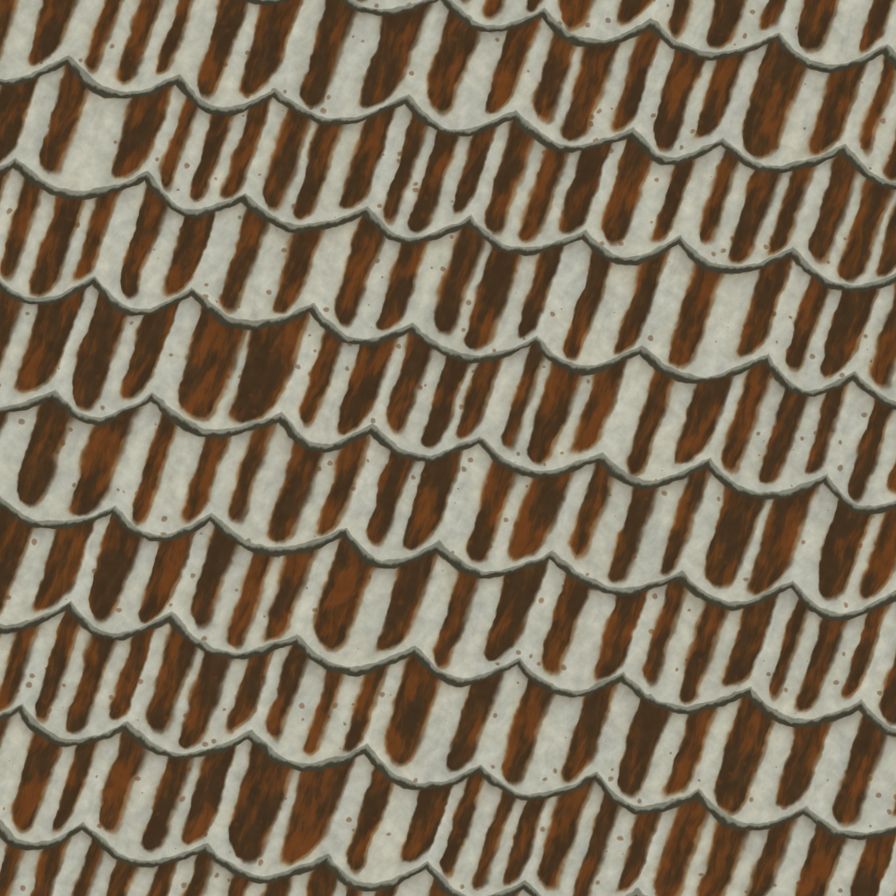
This pattern is drawn by a three.js fragment shader. Its source:

```glsl
// Painted roof of scalloped tiles: tilted rows of leaning cups, each with two or three grooves.
// Rows and columns come from a sheared grid with jittered cusps; grooves are capsules
// with crisp sides and rounded feet, worn by layered sines and cellular flecks.
varying vec2 vUv;

const float PI = 3.14159265;
const float ROWS = 8.2;
const float COLS = 7.75;
const float TILT = 0.117;         // fall of the rows toward the right
const float LEAN = 0.33;          // lean of the grooves
const float ROW_SHIFT = 0.08;     // extra leftward step of the cusps per row
const vec2 START = vec2(0.19, 0.55);
const float CUSP_JITTER = 0.26;
const float RISE_JITTER = 0.1;
const float SCALLOP_DEPTH = 0.24;
const float LIP_WIDTH = 0.036;    // half width, in rows
const float GROOVE_MIN = 0.18;    // half widths, as parts of the groove pitch
const float GROOVE_MAX = 0.36;
const float THREE_GROOVES = 0.5;  // share of tiles with a third groove
const float EDGE = 0.011;

const vec3 PLASTER = vec3(0.73, 0.73, 0.67);
const vec3 SHADE = vec3(0.59, 0.57, 0.49);
const vec3 OCHRE = vec3(0.55, 0.42, 0.27);
const vec3 RUST = vec3(0.40, 0.24, 0.12);
const vec3 UMBER = vec3(0.27, 0.20, 0.13);
const vec3 LIP_LIGHT = vec3(0.52, 0.52, 0.46);
const vec3 LIP_DARK = vec3(0.25, 0.24, 0.19);

struct Scallop { float edge; float slope; float u; vec2 id; };

float hash(vec2 p) {
  return fract(sin(dot(p, vec2(127.1, 311.7))) * 43758.5);
}

// Layered warped sines, roughly -1 to 1
float ripple(vec2 p) {
  float sum = 0.0, amp = 0.55;
  for (int i = 0; i < 4; i++) {
    sum += amp * sin(p.x + 1.4 * sin(p.y * 0.8)) * sin(p.y + 1.7 * sin(p.x * 0.6));
    p = p * 1.83 + vec2(2.3, 4.1);
    amp *= 0.65;
  }
  return sum;
}

// Cellular flecks: small dots in a few of the cells
float flecks(vec2 p) {
  vec2 cell = floor(p);
  float cover = 0.0;
  for (int y = -1; y <= 1; y++) {
    for (int x = -1; x <= 1; x++) {
      vec2 id = cell + vec2(float(x), float(y));
      vec2 seed = id + vec2(hash(id), hash(id + 17.0));
      float size = 0.35 * smoothstep(0.85, 1.0, hash(id + 41.0));
      cover = max(cover, 1.0 - smoothstep(size - 0.1, size + 0.1, length(p - seed) + 0.1));
    }
  }
  return cover;
}

float cusp(float i, float row) {
  return i + CUSP_JITTER * (hash(vec2(i, row)) - 0.5);
}

// Lower edge of the tile of one row that holds column c
Scallop scallopAt(float c, float row) {
  c += ROW_SHIFT * row;
  float i = floor(c);
  if (c < cusp(i, row)) i -= 1.0;
  else if (c > cusp(i + 1.0, row)) i += 1.0;
  float left = cusp(i, row);
  float width = cusp(i + 1.0, row) - left;
  float u = (c - left) / width;
  float rise = RISE_JITTER * mix(hash(vec2(i, row + 50.0)), hash(vec2(i + 1.0, row + 50.0)), u);
  return Scallop(row + rise + SCALLOP_DEPTH * sin(PI * u),
                 SCALLOP_DEPTH * PI * cos(PI * u) / width, u, vec2(i, row));
}

void main() {
  // Sheared grid with a slight hand-drawn wobble
  vec2 p = vec2(vUv.x, 1.0 - vUv.y);
  float grain = ripple(p * 130.0);
  p += 0.0024 * vec2(ripple(p * 60.0), ripple(p * 60.0 + 7.0));
  float c = (p.x + LEAN * p.y) * COLS + START.x;
  float r = (p.y - TILT * p.x) * ROWS + START.y;

  // Lips that bound this tile
  float row = floor(r);
  Scallop upper = scallopAt(c, row);
  Scallop lower = upper;
  if (r < upper.edge) upper = scallopAt(c, row - 1.0);
  else lower = scallopAt(c, row + 1.0);
  float below = (r - upper.edge) / sqrt(1.0 + upper.slope * upper.slope);
  float above = (lower.edge - r) / sqrt(1.0 + lower.slope * lower.slope);
  float streak = ripple(vec2(c * 18.0, r * 4.0));
  float mottle = ripple(vec2(c * 5.0, r * 4.0) + 9.0);

  // Grooves with rounded feet, crisp on the left and softer on the right
  float count = 2.0 + step(hash(lower.id + 30.0), THREE_GROOVES);
  float groove = 0.0, rim = 0.0, shade = 0.0;
  for (int s = 0; s < 3; s++) {
    if (float(s) >= count) break;
    vec2 key = lower.id + 100.0 * float(s + 1);
    float center = (float(s) + 0.62 + 0.2 * (hash(key) - 0.5)) / count;
    float halfWidth = mix(GROOVE_MIN, GROOVE_MAX, hash(key + 5.0)) / count;
    halfWidth *= 0.88 + 0.24 * min(above, 1.0);
    float x = lower.u - center + 0.018 * mottle;
    float foot = above - mix(0.05, 0.13, hash(key + 9.0));
    float d = length(vec2(x, min(foot - halfWidth, 0.0))) - halfWidth + 0.008 * streak;
    float soft = mix(0.014, 0.034, smoothstep(-0.05, 0.05, x));
    groove = max(groove, 1.0 - smoothstep(-soft, soft, d));
    rim = max(rim, exp(-d * d / 0.0003));
    shade = max(shade, exp(-max(d, 0.0) * 26.0));
  }
  float inside = smoothstep(0.0, 0.04, min(lower.u, 1.0 - lower.u));
  groove *= inside;
  rim *= inside;
  shade *= inside;

  // Plaster and brown paint
  vec3 plaster = mix(PLASTER, SHADE, clamp(shade * 0.75 + 0.25 * streak, 0.0, 1.0));
  plaster += 0.025 * mottle * vec3(1.0, 0.7, 0.2);
  vec3 brown = mix(UMBER, RUST, smoothstep(-0.3, 0.55, streak * 0.7 + mottle * 0.5));
  vec3 color = mix(plaster, brown, groove);
  color = mix(color, OCHRE, rim * clamp(0.25 + 0.6 * mottle, 0.0, 0.7));
  color = mix(color, RUST, 0.5 * flecks(p * 80.0));
  color = mix(color, UMBER, 0.65 * exp(-below * 16.0));

  // Lip: grey on its upper side, dark beneath
  float lipSide = below < above ? below : -above;
  float lipWidth = LIP_WIDTH * (1.0 + 0.35 * mottle);
  vec3 lip = mix(LIP_LIGHT, LIP_DARK, smoothstep(-0.022, 0.012, lipSide + 0.018 * streak));
  color = mix(color, lip, 1.0 - smoothstep(lipWidth - EDGE, lipWidth + EDGE, abs(lipSide)));

  gl_FragColor = vec4(color * (1.0 + 0.06 * streak + 0.07 * grain), 1.0);
}
```
